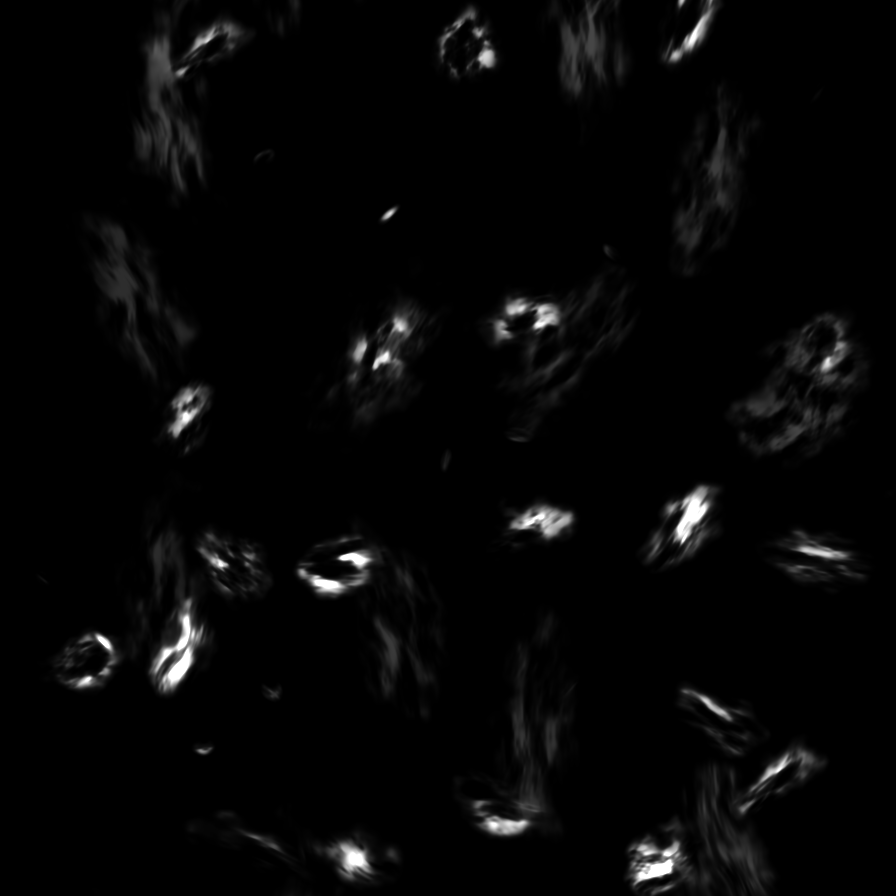
Give the GLSL for this texture map, as a WebGL 2 fragment shader.

```glsl
#version 300 es
precision highp float;
// Sparse glossy highlights on black: dim draped folds, bright ragged glints
// and tiny sparks. Each layer scatters rotated, noise-edged ellipses over a
// jittered grid and fills them with noise stretched along their axis.

uniform vec2 u_resolution;
out vec4 fragColor;

float hash(vec2 p) {
  return fract(sin(dot(p, vec2(127.1, 311.7))) * 43758.5453);
}

float valueNoise(vec2 p) {
  vec2 cell = floor(p);
  vec2 f = fract(p);
  f = f * f * (3.0 - 2.0 * f);
  float low = mix(hash(cell), hash(cell + vec2(1.0, 0.0)), f.x);
  float high = mix(hash(cell + vec2(0.0, 1.0)), hash(cell + 1.0), f.x);
  return mix(low, high, f.y);
}

float fbm(vec2 p) {
  float sum = 0.0;
  float weight = 0.57;
  for (int octave = 0; octave < 3; octave++) {
    sum += weight * valueNoise(p);
    p = p * 2.03 + 17.3;
    weight *= 0.5;
  }
  return sum;
}

vec2 rotate(vec2 p, float angle) {
  float c = cos(angle);
  float s = sin(angle);
  return vec2(c * p.x + s * p.y, c * p.y - s * p.x);
}

// One ragged patch: soft sheen over its body, sharp glints in its core.
float glossPatch(vec2 offset, vec2 size, float angle, float stretch,
                 float sheen, float glint, float seed) {
  vec2 q = rotate(offset, angle);
  q.y += 2.5 * (seed / 40.0 - 0.5) * q.x * q.x;
  float radius = length(q / size);
  if (radius > 1.7) return 0.0;

  float edge = radius + 1.1 * (fbm(offset * 26.0 + seed) - 0.5);
  float body = 1.0 - smoothstep(0.5, 1.1, edge);
  float core = 1.0 - smoothstep(0.2, 0.9, edge);

  // Fold lines run along the patch and waver slightly.
  q.y += 0.012 * (valueNoise(q * 24.0 + seed) - 0.5);
  float folds = fbm(q * vec2(75.0 / stretch, 75.0) + seed * 3.1);
  float soft = smoothstep(0.25, 0.85, folds);
  float sharp = pow(smoothstep(0.42, 0.76, folds), 1.5);
  return sheen * body * soft + glint * core * sharp;
}

// Scatter patches over a grid; angle varies by spread around the main tilt.
float scatter(vec2 p, float cells, float chance, vec2 size, float tilt,
              float spread, float sheen, float glint, float seed) {
  float light = 0.0;
  vec2 home = floor(p * cells);
  for (int y = -1; y <= 1; y++) {
    for (int x = -1; x <= 1; x++) {
      vec2 cell = home + vec2(x, y);
      vec2 key = cell + seed;
      if (hash(key + 3.7) > chance) continue;
      vec2 jitter = vec2(hash(key + 11.3), hash(key + 23.9));
      vec2 center = (cell + mix(vec2(0.15), vec2(0.85), jitter)) / cells;
      float shape = hash(key + 31.1);
      vec2 patchSize = size * mix(vec2(0.65, 1.25), vec2(1.25, 0.8), shape);
      float angle = tilt + spread * (hash(key + 43.7) - 0.5);
      float stretch = mix(1.3, 4.5, shape);
      float power = mix(0.55, 1.2, hash(key + 57.3));
      light += power * glossPatch(p - center, patchSize, angle, stretch,
                                  sheen, glint, 40.0 * hash(key + 71.9));
    }
  }
  return light;
}

void main() {
  vec2 p = gl_FragCoord.xy / min(u_resolution.x, u_resolution.y);

  // Dim upright drapes, bright mostly level highlights, stray sparks.
  float drapes = scatter(p, 4.0, 0.68, vec2(0.115, 0.045), 1.4, 1.1,
                         0.17, 0.1, 2.0);
  float highlights = scatter(p, 6.0, 0.5, vec2(0.06, 0.029), 0.25, 1.9,
                             0.26, 1.05, 19.0);
  float sparks = scatter(p, 15.0, 0.07, vec2(0.015, 0.008), 0.2, 2.4,
                         0.3, 1.0, 37.0);

  float light = min(drapes + highlights + sparks, 1.0);
  fragColor = vec4(vec3(light), 1.0);
}
```
